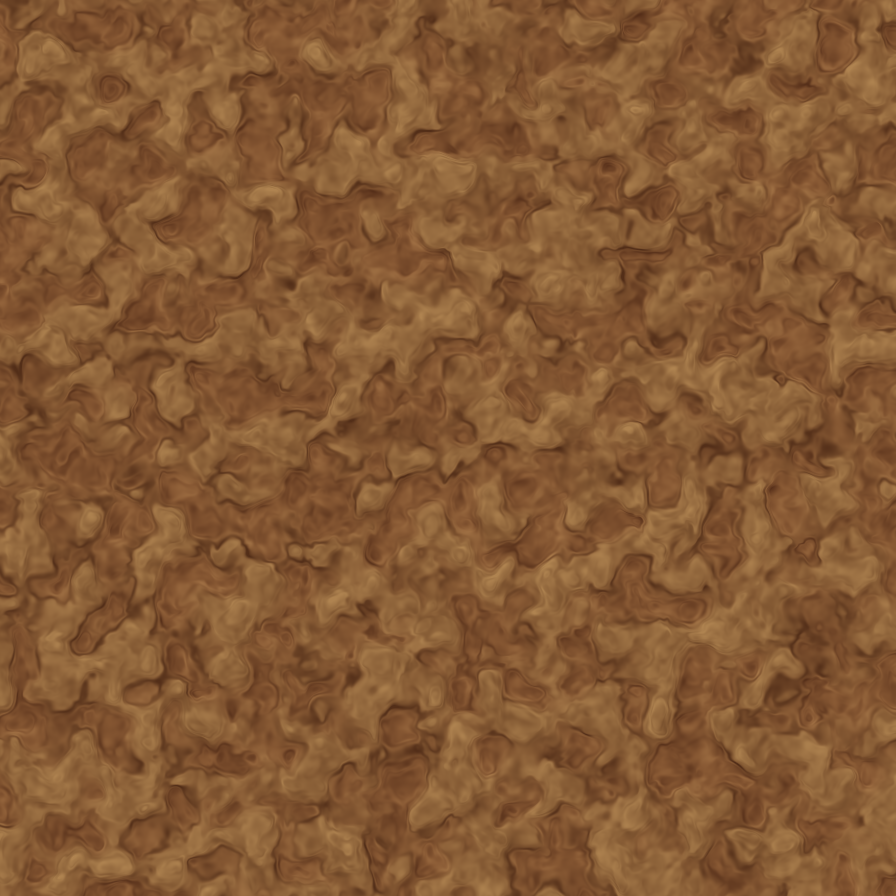
Give the GLSL for this texture, as a WebGL 1 fragment shader.

```glsl
precision highp float;
// Rough brown bark or leather: small ochre lumps on reddish ground.
// A warped noise height field gives lumps, side-lit relief and short dark
// creases along height contours; wrinkles are noise sheared by that height.

uniform vec2 u_resolution;

const float LUMPS_ACROSS = 31.0;
const vec2 LIGHT_DIRECTION = vec2(-0.6, 0.8);

const vec3 DARK_BROWN = vec3(0.42, 0.27, 0.15);
const vec3 MID_BROWN = vec3(0.515, 0.35, 0.20);
const vec3 OCHRE = vec3(0.65, 0.48, 0.29);
const vec3 RED_TINT = vec3(0.012, -0.008, -0.002);

float hash(vec2 cell) {
  vec3 q = fract(cell.xyx * vec3(0.1031, 0.1030, 0.0973));
  q += dot(q, q.yzx + 33.33);
  return fract((q.x + q.y) * q.z);
}

float valueNoise(vec2 p) {
  vec2 cell = floor(p);
  vec2 f = fract(p);
  vec2 w = f * f * (3.0 - 2.0 * f);
  float bottom = mix(hash(cell), hash(cell + vec2(1.0, 0.0)), w.x);
  float top = mix(hash(cell + vec2(0.0, 1.0)), hash(cell + 1.0), w.x);
  return mix(bottom, top, w.y);
}

float layeredNoise(vec2 p) {
  float sum = 0.0;
  float weight = 0.66;
  for (int i = 0; i < 3; i++) {
    sum += weight * valueNoise(p);
    p = p * 2.03 + vec2(17.3, 41.7);
    weight *= 0.38;
  }
  return sum;
}

// Lump height, with edges bent by a gentle warp
float lumpHeight(vec2 p) {
  vec2 bend = vec2(valueNoise(p * 1.2 + 71.0), valueNoise(p * 1.2 + 133.0));
  return layeredNoise(p + 0.6 * (bend - 0.5));
}

// Wrinkles that follow the contours of the lumps
float wrinkles(vec2 p, float height) {
  float broad = valueNoise(p * 1.7 + height * vec2(9.0, -8.0) + 211.0);
  float fine = valueNoise(p * 2.8 + height * vec2(-11.0, 12.0) + 307.0);
  return 0.55 * broad + 0.45 * fine - 0.5;
}

// Broken dark line where the height crosses a level
float crease(vec2 p, float height, float level, float width) {
  float d = (height - level) / width;
  float presence = smoothstep(0.3, 0.75, valueNoise(p * 1.1 + level * 900.0));
  return exp(-d * d) * mix(0.1, 1.0, presence);
}

vec3 barkColor(float tone, float height) {
  vec3 dark = mix(DARK_BROWN, MID_BROWN, tone / 0.42);
  vec3 light = mix(MID_BROWN, OCHRE, (tone - 0.42) / 0.58);
  float ground = 1.0 - smoothstep(0.25, 0.7, height);
  return mix(dark, light, step(0.42, tone)) + RED_TINT * ground;
}

void main() {
  vec2 uv = gl_FragCoord.xy / min(u_resolution.x, u_resolution.y);
  vec2 p = uv * LUMPS_ACROSS + 9.0;

  float height = lumpHeight(p);
  float relief = height - lumpHeight(p + 0.22 * LIGHT_DIRECTION);

  float tone = 0.51 + 0.72 * (height - 0.5);
  tone += 1.0 * relief;
  tone += 0.75 * wrinkles(p, height);
  tone -= 0.62 * crease(p, height, 0.49, 0.055);
  tone -= 0.35 * crease(p, height, 0.36, 0.045);
  tone += 0.26 * (valueNoise(p * 4.2 + 503.0) - 0.5);

  gl_FragColor = vec4(barkColor(clamp(tone, -0.45, 1.15), height), 1.0);
}
```
